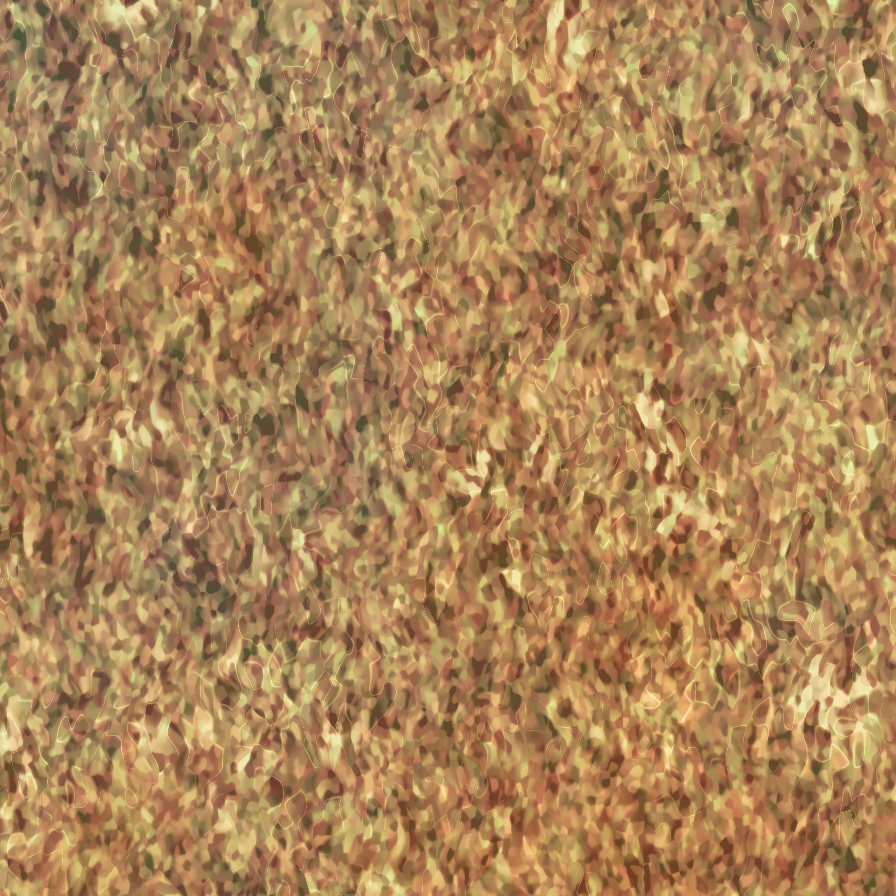
Reproduce this texture procedurally as a WebGL 1 fragment shader.

```glsl
precision highp float;
// Weathered ochre surface: tiny upright grains, curly straw threads and rusty
// blotches. Soft cellular noise at four scales sets tone and tint; a colour
// ramp turns tone into umber, tan, ochre and straw.

#define FINE_CELLS vec2(150.0, 100.0)
#define STREAK_CELLS vec2(82.0, 42.0)
#define PATCH_CELLS vec2(22.0, 14.0)
#define BLOTCH_CELLS vec2(6.0, 5.0)
#define FINE_CONTRAST 0.62
#define STREAK_CONTRAST 0.55
#define THREAD_WIDTH 0.11
#define THREAD_GAIN 0.36
#define BASE_TONE 0.43
#define TINT_GAIN 0.85
#define RUST_GAIN 0.75

uniform vec2 u_resolution;

vec3 hash3(vec2 cell) {
  vec3 p = fract(cell.xyx * vec3(0.1031, 0.1030, 0.0973));
  p += dot(p, p.yxz + 33.33);
  return fract((p.xxy + p.yzz) * p.zyx);
}

// Three independent cellular noises, each about -0.5 to 0.5, with soft borders.
vec3 softCells(vec2 p, float sharpness) {
  vec2 base = floor(p);
  vec2 local = p - base;
  vec3 sum = vec3(0.0);
  float total = 0.0;
  for (int j = -1; j <= 1; j++) {
    for (int i = -1; i <= 1; i++) {
      vec2 offset = vec2(float(i), float(j));
      vec2 cell = base + offset + 40.0;
      vec2 d = offset + hash3(cell).xy - local;
      float weight = exp(-sharpness * dot(d, d));
      sum += weight * hash3(cell + 271.0);
      total += weight;
    }
  }
  return sum / total - 0.5;
}

// Layered sines bend the grain so that no rows or columns show.
vec2 bend(vec2 p) {
  vec2 slow = sin(p.yx * vec2(37.0, 31.0) + 2.0 * sin(p * 17.0));
  vec2 quick = sin(p.yx * vec2(119.0, 97.0) + 3.0 * sin(p * 53.0));
  return p + 0.004 * slow + 0.0015 * quick;
}

vec3 ochreRamp(float tone) {
  vec3 umber = vec3(0.39, 0.28, 0.18);
  vec3 brown = vec3(0.58, 0.41, 0.28);
  vec3 tan_ = vec3(0.675, 0.505, 0.335);
  vec3 ochre = vec3(0.76, 0.60, 0.39);
  vec3 straw = vec3(0.86, 0.75, 0.47);
  vec3 cream = vec3(0.95, 0.91, 0.68);
  vec3 color = mix(umber, brown, smoothstep(0.0, 0.27, tone));
  color = mix(color, tan_, smoothstep(0.25, 0.46, tone));
  color = mix(color, ochre, smoothstep(0.44, 0.63, tone));
  color = mix(color, straw, smoothstep(0.60, 0.85, tone));
  return mix(color, cream, smoothstep(0.83, 1.15, tone));
}

void main() {
  vec2 uv = gl_FragCoord.xy / min(u_resolution.x, u_resolution.y);
  vec2 p = bend(uv);

  vec3 fine = softCells(p * FINE_CELLS, 7.0);
  vec3 streak = softCells(p * STREAK_CELLS + 9.0, 7.0);
  vec3 area = softCells(p * PATCH_CELLS + 23.0, 5.0);
  vec3 blotch = softCells(p * BLOTCH_CELLS + 57.0, 4.0);

  // Threads follow the zero line of one noise and gather in patches.
  float thread = 1.0 - smoothstep(0.0, THREAD_WIDTH, abs(streak.z));
  thread *= smoothstep(-0.35, 0.35, area.z + 0.6 * blotch.z + 0.5 * fine.z);

  float tone = BASE_TONE + FINE_CONTRAST * fine.x + STREAK_CONTRAST * streak.x;
  tone += 0.18 * area.x + 0.14 * blotch.x + THREAD_GAIN * thread;

  // Rare pale flecks where a bright patch meets a bright streak.
  float fleck = smoothstep(0.24, 0.42, area.y + 0.25 * blotch.z);
  fleck *= smoothstep(-0.05, 0.25, streak.x + 0.4 * fine.x);
  tone += 0.25 * fleck;

  // Tint: rose against olive in the grain, rust against grey in the blotches.
  float rose = TINT_GAIN * (fine.y + 0.8 * streak.y);
  float rust = 0.9 * blotch.y + 0.35 * area.y + 0.35 * (uv.x - uv.y);
  rust = RUST_GAIN * (rust + 0.35 * streak.y);
  vec3 color = ochreRamp(tone);
  color += rose * vec3(0.07, -0.055, 0.025);
  color += rust * vec3(0.09, -0.035, -0.11);
  color = mix(color, vec3(0.91, 0.90, 0.72), 0.35 * fleck);

  gl_FragColor = vec4(clamp(color, 0.0, 1.0), 1.0);
}
```
